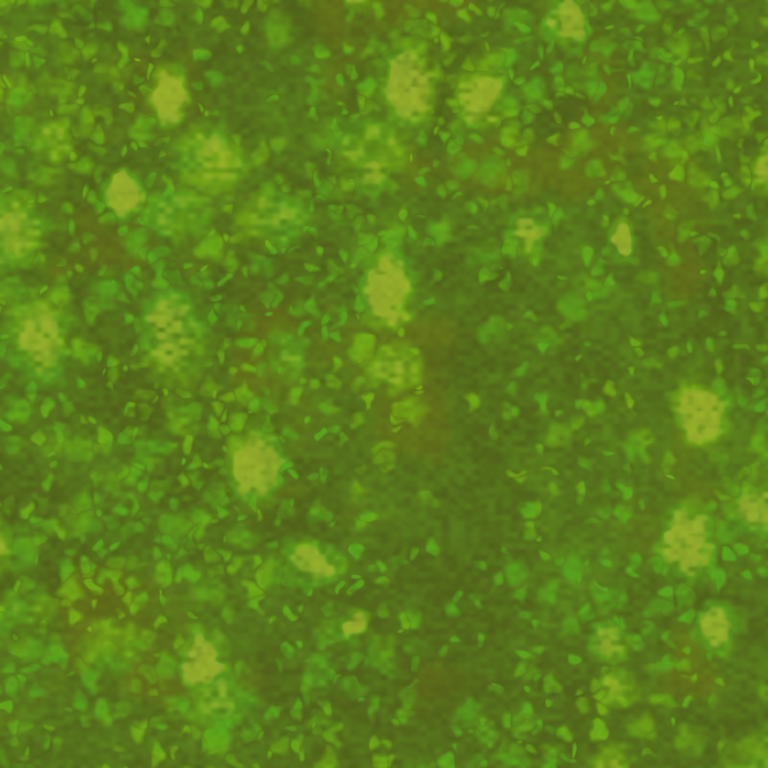
Give the GLSL for this texture, as a WebGL 2 fragment shader.

```glsl
#version 300 es
precision highp float;

uniform vec2 u_resolution;
out vec4 fragColor;

// Integer hash giving three values in 0..1
vec3 hash3(vec2 cell, int seed) {
    uvec3 v = uvec3(ivec3(ivec2(cell) + 512, seed));
    v = v * 1664525u + 1013904223u;
    v.x += v.y * v.z; v.y += v.z * v.x; v.z += v.x * v.y;
    v ^= v >> 16u;
    v.x += v.y * v.z; v.y += v.z * v.x; v.z += v.x * v.y;
    return vec3(v >> 8u) / 16777216.0;
}

float noise(vec2 p, int seed) {
    vec2 cell = floor(p);
    vec2 f = fract(p);
    f = f * f * (3.0 - 2.0 * f);
    float low = mix(hash3(cell, seed).x, hash3(cell + vec2(1, 0), seed).x, f.x);
    float high = mix(hash3(cell + vec2(0, 1), seed).x, hash3(cell + vec2(1, 1), seed).x, f.x);
    return mix(low, high, f.y);
}

// Soft scattered dabs, gathered into loose clusters
float dabs(vec2 p, float grid, float share, int seed) {
    vec2 q = p * grid;
    float cover = 0.0;
    for (int y = -1; y <= 1; y++) {
        for (int x = -1; x <= 1; x++) {
            vec2 cell = floor(q) + vec2(x, y);
            vec3 place = hash3(cell, seed);
            vec3 form = hash3(cell, seed + 1);
            vec2 offset = (q - cell - place.xy) * mix(vec2(0.75), vec2(1.35), form.xy);
            float radius = mix(0.3, 0.65, place.z);
            float density = share * 2.0 * noise(cell / grid * 7.0, 40);
            float dab = 1.0 - smoothstep(0.25, 1.0, length(offset) / radius);
            cover = max(cover, dab * step(form.z, density) * mix(0.5, 1.0, form.x));
        }
    }
    return cover;
}

void main() {
    vec2 p = gl_FragCoord.xy / min(u_resolution.x, u_resolution.y);

    // Ragged outlines for the leaf clumps
    vec2 ragged = p + 0.016 * (vec2(noise(p * 70.0, 2), noise(p * 70.0, 3)) - 0.5);
    float broad = noise(p * 8.0, 4) - 0.5;
    float medium = noise(p * 28.0, 5) - 0.5;
    float grain = noise(p * vec2(100.0, 135.0), 6) - 0.5;

    // Dark mossy ground with faint brown stains
    float tone = 0.36 + 0.5 * broad + 0.45 * medium + 0.65 * grain;
    vec3 color = mix(vec3(0.32, 0.395, 0.10), vec3(0.36, 0.525, 0.115), clamp(tone, 0.0, 1.0));
    float stain = smoothstep(0.66, 0.95, noise(p * 9.0, 7) + 0.25 * medium);
    color = mix(color, vec3(0.42, 0.43, 0.09), 0.5 * stain);

    // Bright leaves, from cool green to lime
    float leaves = max(dabs(ragged, 21.0, 0.42, 10), dabs(ragged, 42.0, 0.55, 14));
    float tips = dabs(ragged, 9.0, 0.32, 18);
    leaves = max(leaves, 0.75 * smoothstep(0.0, 0.6, tips));
    leaves = clamp(leaves * (1.0 + 0.7 * grain + 0.5 * medium), 0.0, 1.0);
    float lime = smoothstep(0.25, 0.8, 0.6 * noise(p * 10.0, 8) + 0.4 * noise(p * 38.0, 9));
    vec3 leaf = mix(vec3(0.345, 0.64, 0.11), vec3(0.45, 0.67, 0.075), lime);
    color = mix(color, leaf, 0.95 * leaves);

    // Pale yellow tips at the heart of the largest clumps
    float pale = smoothstep(0.5, 0.9, tips + 0.35 * grain + 0.25 * medium);
    color = mix(color, vec3(0.61, 0.68, 0.18), 0.8 * pale);

    // Fine overall grain
    color *= 1.0 + 0.07 * (noise(p * 128.0, 22) - 0.5);
    fragColor = vec4(color, 1.0);
}
```
